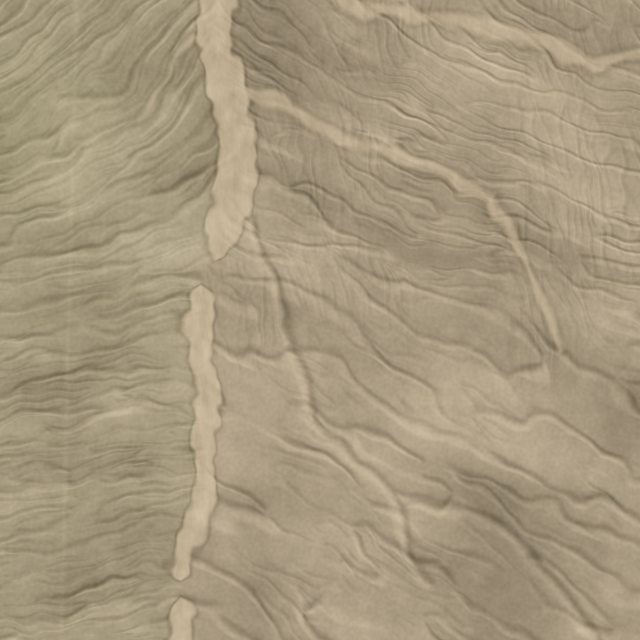
This texture is drawn by a three.js fragment shader. Its source:

```glsl
// Aerial view of dry desert gullies draining along a pale sandy wash.
varying vec2 vUv;

vec2 randomGradient(vec2 cell) {
  float a = 6.2832 * fract(sin(dot(cell, vec2(127.1, 311.7))) * 4375.85);
  return vec2(cos(a), sin(a));
}

float noise(vec2 p) {
  vec2 i = floor(p), f = fract(p), e = vec2(1.0, 0.0);
  vec2 s = f * f * f * (f * (f * 6.0 - 15.0) + 10.0);
  float low = mix(dot(randomGradient(i), f), dot(randomGradient(i + e), f - e), s.x);
  float high = mix(dot(randomGradient(i + e.yx), f - e.yx),
                   dot(randomGradient(i + e.xx), f - e.xx), s.x);
  return 1.4 * mix(low, high, s.y);
}

float fbm(vec2 p) {
  float sum = 0.0, amp = 0.5;
  for (int i = 0; i < 4; i++) {
    sum += amp * noise(p);
    p = p * 2.03 + 17.3;
    amp *= 0.55;
  }
  return sum;
}

float bell(float x) { return exp(-x * x); }

float segment(vec2 p, vec2 a, vec2 b) {
  vec2 ab = b - a;
  return length(p - a - ab * clamp(dot(p - a, ab) / dot(ab, ab), 0.0, 1.0));
}

float gullyField(vec2 q) { return noise(q) + 0.4 * noise(q * vec2(2.7, 1.9) + 9.0); }

// Dark gully lines with a lit flank below; flow.y is the coordinate across them.
float gullies(vec2 flow, vec2 freq, float width) {
  vec2 q = flow * freq;
  float n = gullyField(q);
  float slope = (gullyField(q + vec2(0.0, 0.02)) - n) / 0.02;
  float s2 = slope * slope;
  float d = n * slope / (s2 + 0.05) / (freq.y * width);
  return s2 / (s2 + 0.2) * (0.6 * bell((d + 2.1) * 0.6) - bell(d));
}

// Sandy side channels on the right and a thin tributary on the left.
float channelDistance(vec2 p) {
  float d = segment(p, vec2(0.36, 0.86), vec2(0.44, 0.84));
  d = min(d, segment(p, vec2(0.44, 0.84), vec2(0.53, 0.775)));
  d = min(d, segment(p, vec2(0.53, 0.775), vec2(0.64, 0.75)) + 0.002);
  d = min(d, segment(p, vec2(0.64, 0.75), vec2(0.77, 0.69)) + 0.003);
  d = min(d, segment(p, vec2(0.77, 0.69), vec2(0.82, 0.58)) + 0.003);
  d = min(d, segment(p, vec2(0.82, 0.58), vec2(0.875, 0.45)) + 0.004);
  d = min(d, segment(p, vec2(0.50, 1.02), vec2(0.58, 0.98)));
  d = min(d, segment(p, vec2(0.58, 0.98), vec2(0.70, 0.975)));
  d = min(d, segment(p, vec2(0.70, 0.975), vec2(0.93, 0.905)));
  d = min(d, segment(p, vec2(0.93, 0.905), vec2(1.02, 0.92)));
  d = min(d, segment(p, vec2(0.31, 0.93), vec2(0.21, 0.825)) + 0.005);
  return min(d, segment(p, vec2(0.21, 0.825), vec2(-0.02, 0.70)) + 0.008);
}

float deepGullyDistance(vec2 p) {
  float d = segment(p, vec2(0.40, 0.67), vec2(0.45, 0.50));
  d = min(d, segment(p, vec2(0.45, 0.50), vec2(0.49, 0.34)));
  d = min(d, segment(p, vec2(0.49, 0.34), vec2(0.61, 0.24)));
  d = min(d, segment(p, vec2(0.61, 0.24), vec2(0.68, 0.10)));
  d = min(d, segment(p, vec2(0.61, 0.24), vec2(0.80, 0.17)));
  return min(d, segment(p, vec2(0.80, 0.17), vec2(0.95, -0.02)));
}

void main() {
  vec2 uv = vUv;
  vec2 p = uv + 0.016 * vec2(noise(uv * 7.0), noise(uv * 7.0 + 31.0))
              + 0.007 * vec2(noise(uv * 24.0 + 5.0), noise(uv * 24.0 + 53.0));

  // Main wash: meandering centre line and ragged width
  float centre = 0.28 + 0.045 * smoothstep(0.1, 0.25, uv.y) - 0.012 * smoothstep(0.3, 0.5, uv.y)
               + 0.052 * smoothstep(0.54, 0.68, uv.y) - 0.02 * smoothstep(0.8, 1.0, uv.y);
  float across = p.x - centre;
  float halfWidth = mix(0.017, 0.029, smoothstep(0.55, 0.66, uv.y)) + 0.009 * noise(uv * 13.0)
                  + 0.008 * noise(uv * 42.0)
                  - 0.035 * bell((uv.y - 0.575) / 0.022) - 0.03 * bell((uv.y - 0.08) / 0.015);
  float washEdge = abs(across) - halfWidth;
  float wash = 1.0 - smoothstep(-0.004, 0.004, washEdge);
  float rightSide = smoothstep(-0.012, 0.012, across);

  // Slopes: each side drains along its own curved flow lines
  vec2 leftFlow = vec2(p.x, p.y - p.x * (0.15 + 0.75 * smoothstep(0.4, 1.2, p.y)));
  vec2 rightFlow = vec2(p.x, p.y + p.x * (0.55 + 0.6 * smoothstep(0.5, 1.1, p.y))) + 3.7;
  float leftRelief = 0.08 * gullies(leftFlow, vec2(4.0, 21.0), 0.0045)
                   + 0.045 * gullies(leftFlow + 5.2, vec2(7.0, 42.0), 0.0035)
                   + 0.05 * noise(leftFlow * vec2(3.0, 14.0) + 2.0);
  float patches = smoothstep(-0.25, 0.35, noise(uv * 5.0 + 40.0));
  float streaks = gullies(vec2(p.y, p.x + 0.2 * p.y), vec2(9.0, 42.0), 0.004);
  float rightRelief = 0.1 * gullies(rightFlow, vec2(4.0, 12.0), 0.006)
                    + 0.055 * patches * gullies(rightFlow + 8.1, vec2(7.0, 25.0), 0.0045)
                    + 0.045 * (1.0 - patches) * smoothstep(0.3, 0.6, uv.y) * streaks
                    + 0.07 * noise(rightFlow * vec2(3.0, 9.0) + 6.0);
  float tone = mix(leftRelief, rightRelief, rightSide) * (0.95 + 0.6 * noise(uv * 9.0 + 70.0));

  // Deep gullies with a pale bank
  float deep = bell(deepGullyDistance(p) / 0.0055);
  float bank = bell(deepGullyDistance(p + vec2(0.009, 0.008)) / 0.007);
  tone += 0.06 * bank - 0.09 * deep;

  // Broad tone, shaded hollows, faint track and fine grain
  tone += 0.12 * fbm(uv * 4.0 + 11.0) + 0.04 * fbm(uv * 38.0) + 0.02 * noise(uv * 150.0);
  tone -= 0.075 * bell(length((uv - vec2(0.42, 0.97)) / vec2(0.09, 0.08)));
  tone -= 0.075 * bell(length((uv - vec2(0.77, 0.10)) / vec2(0.14, 0.11)));
  tone += 0.022 * bell((uv.x - 0.095 - 0.025 * uv.y) / 0.004);

  // Sand in the channels, edged by dark banks
  float channelEdge = channelDistance(p) - 0.009 - 0.005 * noise(uv * 20.0 + 3.0);
  float channel = 1.0 - smoothstep(-0.005, 0.004, channelEdge);
  float sand = max(wash, 0.8 * channel);
  tone -= 0.065 * bell((washEdge - 0.004) / 0.0035) + 0.04 * bell((channelEdge - 0.006) / 0.004);

  vec3 soil = mix(vec3(0.656, 0.607, 0.502), vec3(0.660, 0.604, 0.506), rightSide);
  soil -= vec3(0.04, 0.025, 0.04) * bell(length((uv - vec2(0.02, 0.8)) / 0.22));
  vec3 sandColour = vec3(0.76, 0.692, 0.578) + 0.09 * fbm(uv * vec2(45.0, 18.0));
  vec3 colour = mix(soil + tone * vec3(1.0, 0.97, 0.9), sandColour + 0.3 * tone, sand);
  gl_FragColor = vec4(colour, 1.0);
}
```
